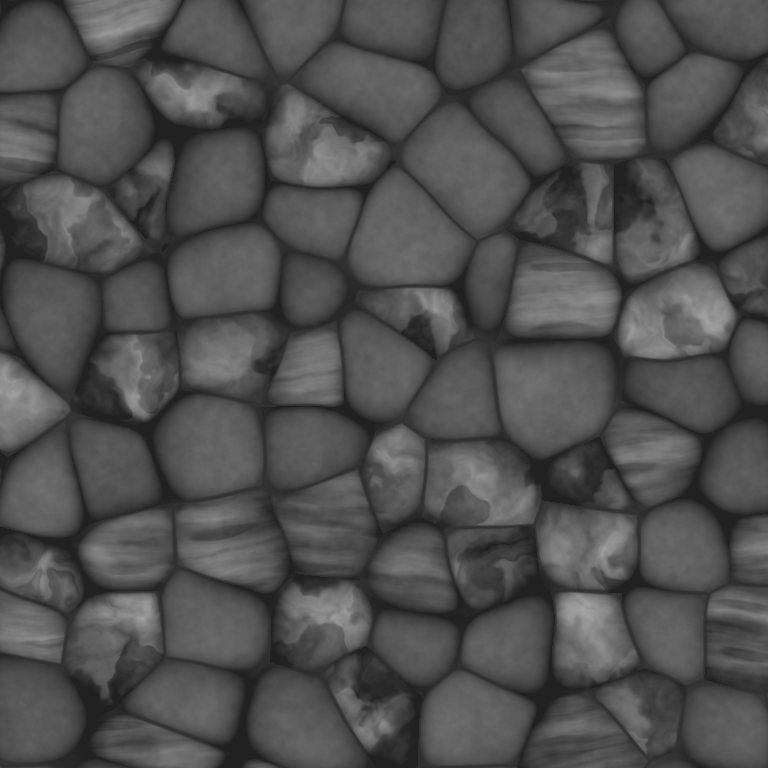
A Shadertoy shader for this texture:

```glsl
// Grey cobbled stone: a weighted Voronoi diagram with thin dark joints.
// Each cell is plain, blotchy or streaked, and is shaded softly towards
// its borders by summing an exponential falloff over all its neighbours.

#define CELLS 8.8          // cells across the canvas
#define JITTER 0.86        // irregularity of the cell centres
#define SIZE_SPREAD 0.30   // difference between large and small cells
#define JOINT_WIDTH 0.0026 // half width of the dark joints
#define JOINT_GREY 0.19
#define SHADE_WIDTH 0.010  // reach of the shading inside a border
#define SHADE_DEPTH 0.46
#define PLAIN_GREY 0.385
#define BRIGHT_GREY 0.455
#define PLAIN_SHARE 0.46
#define STREAK_SHARE 0.20
#define GRAIN 0.07

// Integer hash, two values in 0..1
vec2 hash2(ivec2 cell) {
    uvec2 v = uvec2(cell) * 1664525u + 1013904223u;
    v.x += v.y * 1664525u;
    v.y += v.x * 1664525u;
    v ^= v >> 16u;
    v.x += v.y * 1664525u;
    v.y += v.x * 1664525u;
    v ^= v >> 16u;
    return vec2(v & 65535u) / 65535.0;
}

float noise(vec2 p) {
    ivec2 i = ivec2(floor(p));
    vec2 f = fract(p);
    f = f * f * (3.0 - 2.0 * f);
    float low = mix(hash2(i).x, hash2(i + ivec2(1, 0)).x, f.x);
    float high = mix(hash2(i + ivec2(0, 1)).x, hash2(i + ivec2(1, 1)).x, f.x);
    return mix(low, high, f.y);
}

float fbm(vec2 p) {
    float sum = 0.0, amp = 0.533;
    for (int i = 0; i < 4; i++) {
        sum += amp * noise(p);
        p = mat2(1.6, 1.2, -1.2, 1.6) * p + 17.3;
        amp *= 0.5;
    }
    return sum;
}

// Centre of a cell in grid units (xy) and its size weight (z)
vec3 site(ivec2 cell) {
    vec2 centre = vec2(cell) + 0.5 + JITTER * (hash2(cell) - 0.5);
    return vec3(centre, SIZE_SPREAD * (hash2(cell + 311).x - 0.5));
}

float power(vec2 g, vec3 s) {
    vec2 d = s.xy - g;
    return dot(d, d) - s.z;
}

// Grey of the stone face; p in canvas units, r from the cell centre
float face(vec2 p, vec2 r, ivec2 id) {
    vec2 kind = hash2(id + 97);
    vec2 look = hash2(id + 523);
    vec2 q = p + 9.0 * look;
    float grain = GRAIN * (fbm(q * 85.0) - 0.5);
    float cloud = fbm(q * 11.0) - 0.5;

    if (kind.x < PLAIN_SHARE)
        return PLAIN_GREY + 0.05 * (look.x - 0.5) + 0.12 * cloud + grain;

    // Broad light falling across the face
    vec2 slope = hash2(id + 709) - 0.5;
    float grey = BRIGHT_GREY + 0.07 * (look.y - 0.5) + 1.6 * dot(slope, r);

    if (kind.x < PLAIN_SHARE + STREAK_SHARE) {
        float tilt = 0.4 * (look.x - 0.5);
        vec2 s = vec2(q.x, q.y + tilt * q.x + 0.018 * cloud);
        float streak = fbm(s * vec2(7.0, 48.0));
        float crack = smoothstep(0.66, 0.82, noise(s * vec2(9.0, 62.0) + 5.0));
        return grey + 0.42 * (streak - 0.5) + 0.2 * cloud - 0.09 * crack + grain;
    }

    // Warped blotches with a few sharper dark stains
    vec2 warp = vec2(fbm(q * 16.0 + 3.0), fbm(q * 16.0 + 41.0)) - 0.5;
    float blotch = fbm(q * 17.0 + 2.2 * warp) - 0.5;
    float stain = smoothstep(0.60, 0.74, noise(q * 19.0 + 3.0 * warp + 8.0));
    return grey + 0.55 * blotch - 0.12 * stain + grain;
}

void mainImage(out vec4 fragColor, in vec2 fragCoord) {
    vec2 p = fragCoord / iResolution.y;
    float pixel = 1.0 / iResolution.y;

    // Gently bend the joints
    vec2 bend = vec2(noise(p * 15.0), noise(p * 15.0 + 60.0)) - 0.5;
    vec2 g = (p + 0.011 * bend) * CELLS;

    // Find the owning cell
    ivec2 base = ivec2(floor(g)), id = base;
    float nearest = 1e3;
    for (int y = -2; y <= 2; y++)
    for (int x = -2; x <= 2; x++) {
        ivec2 cell = base + ivec2(x, y);
        float d = power(g, site(cell));
        if (d < nearest) { nearest = d; id = cell; }
    }

    // Distance to the joints, and shading summed over the borders
    vec3 own = site(id);
    float edge = 1e3, shade = 0.0;
    for (int y = -2; y <= 2; y++)
    for (int x = -2; x <= 2; x++) {
        if (x == 0 && y == 0) continue;
        ivec2 cell = id + ivec2(x, y);
        vec3 other = site(cell);
        float gap = (power(g, other) - nearest) / (2.0 * length(other.xy - own.xy));
        gap /= CELLS;
        float reach = SHADE_WIDTH * mix(0.5, 1.7, hash2(cell + id * 3).y);
        edge = min(edge, gap);
        shade += exp(-gap / reach);
    }

    float grey = face(p, (g - own.xy) / CELLS, id);
    float patchy = mix(0.55, 1.45, noise(p * 13.0 + 30.0));
    grey *= 1.0 - SHADE_DEPTH * patchy * min(shade, 1.25);

    float width = JOINT_WIDTH * mix(0.7, 1.2, noise(p * 24.0));
    float joint = 1.0 - smoothstep(0.2 * width, width + pixel, edge);
    grey = mix(grey, min(grey, JOINT_GREY), 0.9 * joint);
    fragColor = vec4(vec3(clamp(grey, 0.13, 0.64)), 1.0);
}
```
